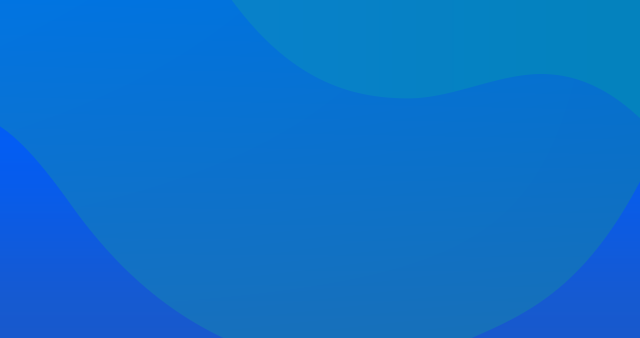
A WebGL 2 fragment shader for this background:

```glsl
#version 300 es
precision highp float;
// Flowing blue and teal waves over a deep blue gradient.

#define DEEP_TOP    vec3(0.005, 0.365, 0.965)
#define DEEP_BOTTOM vec3(0.095, 0.350, 0.800)
#define BODY_TL     vec3(0.005, 0.455, 0.885)
#define BODY_TR     vec3(0.000, 0.440, 0.835)
#define BODY_BL     vec3(0.090, 0.440, 0.745)
#define BODY_BR     vec3(0.090, 0.440, 0.720)
#define TEAL_LEFT   vec3(0.030, 0.505, 0.790)
#define TEAL_RIGHT  vec3(0.015, 0.510, 0.745)

uniform vec2 u_resolution;
out vec4 fragColor;

// Cubic Hermite height at x between two knots (x, y, slope)
float hermite(vec3 a, vec3 b, float x) {
    float width = b.x - a.x;
    float t = (x - a.x) / width;
    float s = 1.0 - t;
    return a.y * (1.0 + 2.0 * t) * s * s + b.y * t * t * (3.0 - 2.0 * t)
         + width * t * s * (a.z * s - b.z * t);
}

// Lower edge of the teal wave, measured down from the top
float tealEdge(float x) {
    vec3 start  = vec3(0.362, 0.000, 2.57);
    vec3 trough = vec3(0.638, 0.291, 0.00);
    vec3 crest  = vec3(0.846, 0.219, 0.00);
    vec3 end    = vec3(1.000, 0.350, 1.80);
    if (x < trough.x) return hermite(start, trough, x);
    if (x < crest.x)  return hermite(trough, crest, x);
    return hermite(crest, end, x);
}

// Lower edge of the large blue body, dipping below the canvas in its middle
float bodyEdge(float x) {
    vec3 left      = vec3(0.000, 0.374,  1.23);
    vec3 bend      = vec3(0.111, 0.606,  2.65);
    vec3 exitLeft  = vec3(0.349, 1.000,  0.91);
    vec3 exitRight = vec3(0.737, 1.000, -0.83);
    vec3 right     = vec3(1.000, 0.537, -3.60);
    if (x < bend.x)      return hermite(left, bend, x);
    if (x < exitLeft.x)  return hermite(bend, exitLeft, x);
    if (x < exitRight.x) return hermite(exitLeft, exitRight, x);
    return hermite(exitRight, right, x);
}

// Coverage of the area above an edge, softened over about one pixel
float coverage(float height) {
    float pixel = length(vec2(dFdx(height), dFdy(height)));
    return clamp(0.5 + height / max(pixel, 1e-5), 0.0, 1.0);
}

void main() {
    // Canvas units: x to the right, y downward
    vec2 p = gl_FragCoord.xy / u_resolution;
    p.y = 1.0 - p.y;

    // Deep blue ground
    vec3 color = mix(DEEP_TOP, DEEP_BOTTOM, smoothstep(0.30, 1.05, p.y));

    // Large blue body, blended between its four corners
    vec3 body = mix(mix(BODY_TL, BODY_TR, p.x), mix(BODY_BL, BODY_BR, p.x), p.y);
    color = mix(color, body, coverage(bodyEdge(p.x) - p.y));

    // Teal wave at the upper right
    vec3 teal = mix(TEAL_LEFT, TEAL_RIGHT, smoothstep(0.36, 1.0, p.x));
    color = mix(color, teal, coverage(tealEdge(p.x) - p.y));

    fragColor = vec4(color, 1.0);
}
```
